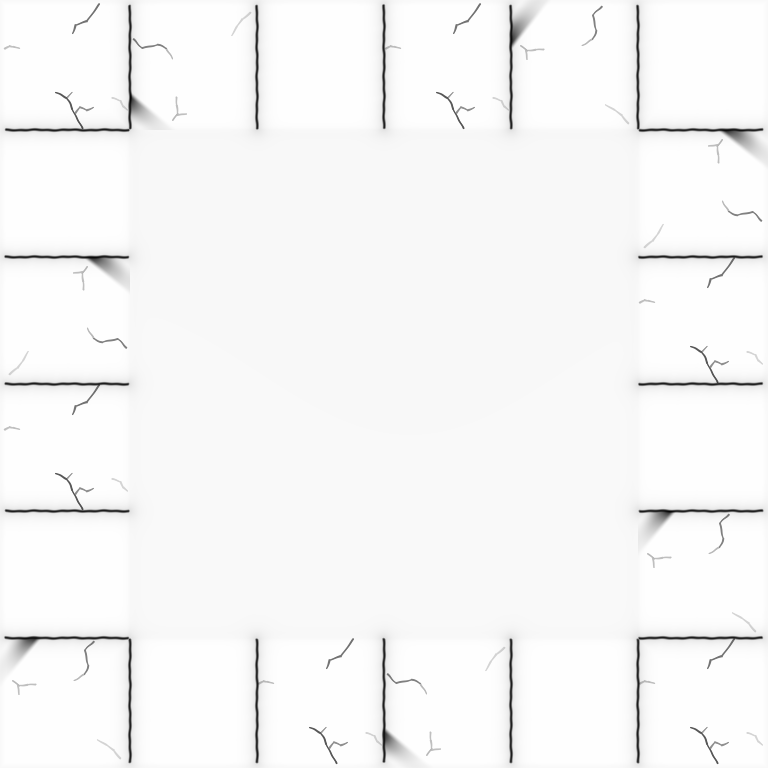
Reproduce this texture map procedurally as a WebGL 1 fragment shader.

```glsl
precision highp float;
// Shading map: a ring of cracked, chipped square tiles around a plain pale floor.
uniform vec2 u_resolution;

const float TILES_ACROSS = 6.047;  // canvas width measured in tiles
const float RING = 6.0;            // tiles along each side of the ring
const float JOINT_WIDTH = 0.010;
const float JOINT_DARK = 0.88;
const float HALO_DARK = 0.13;
const float CRACK_WIDTH = 0.006;
const float CRACK_DARK = 0.55;
const float CHIP_DARK = 0.85;
const float FLOOR_TONE = 0.973;

// Layered sines bend straight strokes into natural ones.
vec2 wobble(vec2 p) {
  return sin(p.yx * 23.0 + vec2(0.4, 1.9)) * 0.6 + sin(p.yx * 57.0 + p * 19.0) * 0.4;
}

// Distance to a joint; joints cross only the ring, never the floor.
float jointDistance(float across, float along) {
  float line = clamp(floor(across + 0.5), 1.0, RING - 1.0);
  float depth = min(along, RING - along);
  float beyond = max(max(0.025 - depth, depth - 0.985), 0.0);
  return length(vec2(across - line, beyond));
}

// A thin stroke that narrows towards b.
float stroke(vec2 p, vec2 a, vec2 b, float aa) {
  vec2 d = b - a;
  float h = clamp(dot(p - a, d) / dot(d, d), 0.0, 1.0);
  float w = CRACK_WIDTH * (1.2 - 0.4 * h);
  float dist = length(p - a - d * h);
  return 1.0 - smoothstep(max(w - 0.5 * aa, 0.0), w + 0.7 * aa, dist);
}

// Three joined strokes.
float crack(vec2 p, vec2 a, vec2 b, vec2 c, vec2 d, float aa) {
  return max(stroke(p, a, b, aa), max(stroke(p, b, c, aa), stroke(p, c, d, aa)));
}

// Tile with a forked crack at its foot.
float forkedTile(vec2 q, float aa) {
  float ink = crack(q, vec2(0.76, 0.01), vec2(0.66, 0.14), vec2(0.57, 0.175), vec2(0.545, 0.24), aa);
  ink = max(ink, 1.2 * crack(q, vec2(0.62, 0.98), vec2(0.55, 0.84), vec2(0.50, 0.75), vec2(0.41, 0.70), aa));
  ink = max(ink, 0.8 * crack(q, vec2(0.57, 0.87), vec2(0.61, 0.82), vec2(0.66, 0.84), vec2(0.71, 0.82), aa));
  ink = max(ink, 0.7 * stroke(q, vec2(0.50, 0.75), vec2(0.54, 0.71), aa));
  ink = max(ink, 0.45 * crack(q, vec2(0.02, 0.365), vec2(0.06, 0.34), vec2(0.09, 0.34), vec2(0.13, 0.355), aa));
  return max(ink, 0.3 * crack(q, vec2(0.86, 0.75), vec2(0.92, 0.765), vec2(0.95, 0.81), vec2(0.98, 0.84), aa));
}

// Tile with side cracks, drawn with its chipped corner at the lower left.
float chippedTile(vec2 q, float aa) {
  float ink = 0.9 * crack(q, vec2(0.03, 0.29), vec2(0.10, 0.35), vec2(0.22, 0.33), vec2(0.29, 0.36), aa);
  ink = max(ink, 0.5 * stroke(q, vec2(0.29, 0.36), vec2(0.33, 0.44), aa));
  ink = max(ink, 0.3 * crack(q, vec2(0.95, 0.07), vec2(0.88, 0.13), vec2(0.84, 0.19), vec2(0.80, 0.26), aa));
  ink = max(ink, 0.45 * crack(q, vec2(0.36, 0.74), vec2(0.37, 0.80), vec2(0.38, 0.88), vec2(0.45, 0.87), aa));
  return max(ink, 0.5 * stroke(q, vec2(0.38, 0.87), vec2(0.34, 0.92), aa));
}

// Soft shadow of the broken corner, strongest along its edge.
float chipShadow(vec2 q) {
  float s = q.x / 0.32 + (1.0 - q.y) / 0.26 - 1.0;
  return smoothstep(-0.75, -0.02, s) * (1.0 - smoothstep(-0.02, 0.2, s));
}

void main() {
  // Tile coordinates, counted from the upper left.
  vec2 uv = gl_FragCoord.xy / u_resolution;
  vec2 grid = (vec2(uv.x, 1.0 - uv.y) - 0.5) * TILES_ACROSS + RING * 0.5;
  float aa = TILES_ACROSS / min(u_resolution.x, u_resolution.y);
  vec2 cell = clamp(floor(grid), 0.0, RING - 1.0);
  vec2 q = grid - cell;
  vec2 centred = abs(grid - RING * 0.5);
  float reach = max(centred.x, centred.y);
  float onRing = step(RING * 0.5 - 1.0, reach);

  // Pale floor with a faint slow drift of tone.
  float floorMask = 1.0 - smoothstep(1.95, 2.03, reach);
  float drift = 0.003 * smoothstep(-0.3, 0.3, grid.y - 2.9 - 0.5 * sin(grid.x * 1.3 - 2.6));
  float tone = mix(0.998, FLOOR_TONE + drift, floorMask);
  tone -= 0.018 * exp(-abs(reach - 2.0) / 0.035);
  tone -= 0.02 * smoothstep(2.97, 3.02, reach);

  // Joints with a soft halo.
  vec2 bent = grid + 0.004 * wobble(grid);
  float joint = min(jointDistance(bent.x, bent.y), jointDistance(bent.y, bent.x));
  float line = 1.0 - smoothstep(0.0, JOINT_WIDTH + max(aa, 0.008), joint);
  tone *= 1.0 - HALO_DARK * exp(-joint / 0.045);

  // Three kinds of tile follow one another along the diagonals.
  float kind = mod(cell.x - cell.y, 3.0);
  if (onRing > 0.5 && kind < 0.5) {
    tone *= 1.0 - CRACK_DARK * forkedTile(q + 0.007 * wobble(q), aa);
  } else if (onRing > 0.5 && kind < 1.5) {
    bool sideColumn = cell.x < 0.5 || cell.x > RING - 1.5;
    bool quarterTurn = mod(cell.x + cell.y + 1.0, 5.0) < 1.5;
    if (quarterTurn) q = vec2(q.y, 1.0 - q.x);
    else if (sideColumn) q = 1.0 - q;
    tone *= 1.0 - CRACK_DARK * chippedTile(q + 0.007 * wobble(q), aa);
    tone *= 1.0 - CHIP_DARK * chipShadow(q) * exp(-joint / 0.10);
  }

  tone *= 1.0 - JOINT_DARK * line;
  gl_FragColor = vec4(vec3(clamp(tone, 0.0, 1.0)), 1.0);
}
```
